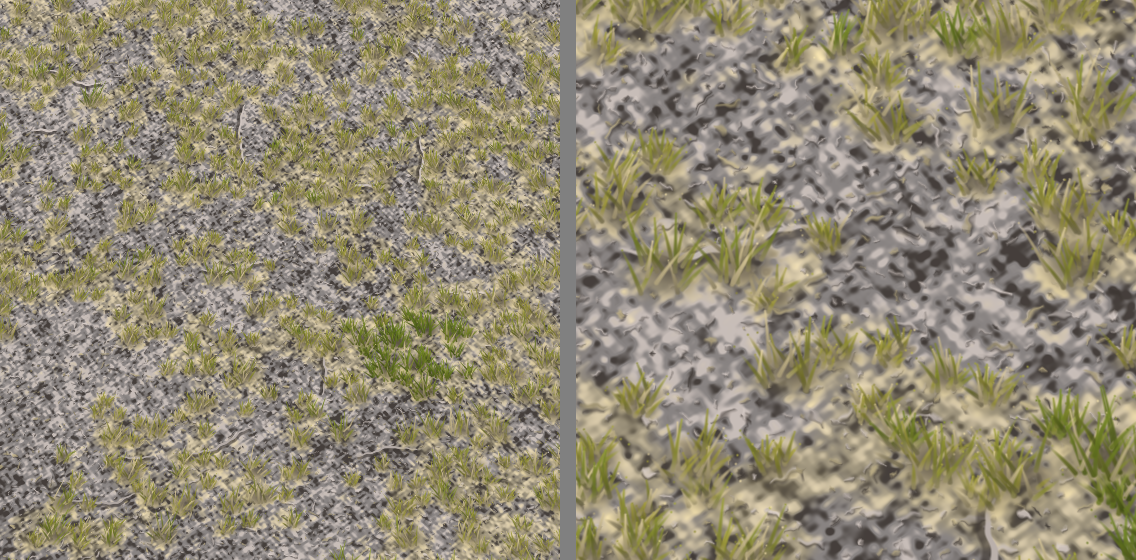
Left, the full canvas; right, a detail of the centre.
This texture is drawn by a three.js fragment shader. Its source:

```glsl
// Dry grey gravel slope with clumps of yellow-green grass, straw, litter and pale twigs.
// Streaky noise makes the soil; jittered grids scatter chips and dense fans of blades over
// it, in a plane that is compressed towards the top like a tilted hillside.
#define TUFT_CELLS 15.0
#define COVER 0.8
#define BLADES 20
#define TWIGS 13
#define GRAIN 210.0
#define CONTRAST 1.25
#define STRAW_LITTER 0.6
#define LUSH_SPOT vec2(0.28, 0.40)
#define BARE_SPOT vec2(-0.54, 0.27)

varying vec2 vUv;

const vec3 SHADE = vec3(0.24, 0.215, 0.20);
const vec3 SOIL = vec3(0.535, 0.515, 0.51);
const vec3 PALE = vec3(0.78, 0.74, 0.72);
const vec3 STRAW = vec3(0.70, 0.645, 0.49);
const vec3 OLIVE = vec3(0.54, 0.52, 0.20);
const vec3 GREEN = vec3(0.36, 0.44, 0.11);

float hash(vec2 p) {
  return fract(sin(dot(p, vec2(127.1, 311.7))) * 43758.545);
}

vec2 hash2(vec2 p) {
  return vec2(hash(p), hash(p + 37.3));
}

float noise(vec2 p) {
  vec2 i = floor(p), f = fract(p);
  f = f * f * (3.0 - 2.0 * f);
  return mix(mix(hash(i), hash(i + vec2(1, 0)), f.x),
             mix(hash(i + vec2(0, 1)), hash(i + vec2(1, 1)), f.x), f.y);
}

vec2 turn(vec2 p, float a) {
  return vec2(cos(a) * p.x + sin(a) * p.y, cos(a) * p.y - sin(a) * p.x);
}

float lushness(vec2 q) {
  return 1.0 - smoothstep(0.05, 0.17, length((q - LUSH_SPOT) * vec2(0.85, 1.4)));
}

// Chance of vegetation: ragged bands down the slope, one bare corner
float cover(vec2 q) {
  vec2 slope = turn(q, -0.65);
  float n = 0.5 * noise(slope * vec2(5.0, 10.0) + 4.0) + 0.5 * noise(q * 17.0 + 9.0);
  n -= 0.4 * (1.0 - smoothstep(0.05, 0.38, length(q - BARE_SPOT)));
  return smoothstep(0.25, 0.68, n + 0.8 * lushness(q));
}

// Crossing streaks and grains, centred on zero
float grit(vec2 q) {
  float a = noise(turn(q, 0.6) * GRAIN * vec2(0.5, 1.1));
  float b = noise(turn(q, -0.8) * GRAIN * vec2(0.45, 1.0) + 31.0);
  float c = noise(turn(q, 0.3) * GRAIN * 0.35 + 17.0);
  return 0.75 * (a + b - 1.0) + 0.4 * (c - 0.5);
}

// Gravel with broad tone and scattered dead straw
vec3 ground(vec2 q, float grain) {
  float broad = noise(q * 8.0 + 2.0) + noise(turn(q, 0.5) * 27.0) - 1.0;
  float tone = CONTRAST * grain + 0.35 * broad;
  vec3 col = mix(SOIL, PALE, smoothstep(-0.08, 0.5, tone));
  col = mix(col, SHADE, 0.9 * smoothstep(0.1, 0.65, -tone));
  float litter = 0.5 * cover(q) + 0.5 * noise(turn(q, 0.9) * 42.0 + 5.0) + 0.35 * grain;
  vec3 straw = STRAW * (1.0 + 0.6 * grain + 0.12 * broad);
  return mix(col, straw, STRAW_LITTER * smoothstep(0.45, 0.8, litter));
}

// Stones and splinters: ragged tapered strokes, each shaded to the lower right
vec3 chips(vec3 col, vec2 q, float cells) {
  vec2 p = q * cells;
  vec2 rag = 0.22 * vec2(noise(p * 4.0) - 0.5, noise(p * 4.0 + 19.0) - 0.5);
  for (int j = -1; j <= 1; j++)
  for (int i = -1; i <= 1; i++) {
    vec2 id = floor(p) + vec2(i, j);
    vec2 r = hash2(id + cells), s = hash2(id + cells + 5.7);
    if (s.x > 0.45) continue;
    vec2 d = p + rag - id - 0.2 - 0.6 * r;
    float a = 6.283 * s.y, size = 0.1 + 0.45 * r.x * r.x;
    vec2 axis = vec2(cos(a), 0.7 * sin(a)) * size;
    vec2 e = d - vec2(0.07, -0.12);
    float t = clamp(dot(d, axis) / dot(axis, axis), -1.0, 1.0);
    float u = clamp(dot(e, axis) / dot(axis, axis), -1.0, 1.0);
    float w = mix(0.15, 0.05, r.x) * (1.0 - 0.5 * abs(t)), soft = 0.0016 * cells;
    vec3 tint = mix(PALE, STRAW, step(0.7, r.y)) * (0.85 + 0.3 * s.y);
    tint = mix(tint, SHADE, step(0.36, s.x));
    float shadow = 1.0 - smoothstep(w - soft, w + soft, length(e - axis * u));
    float chip = 1.0 - smoothstep(w - soft, w + soft, length(d - axis * t));
    col = mix(mix(col, SHADE, 0.55 * shadow), tint, 0.8 * chip);
  }
  return col;
}

// Bent pale sticks, mostly lying down the slope
vec3 twigs(vec3 col, vec2 uv) {
  for (int n = 0; n < TWIGS; n++) {
    vec2 r = hash2(vec2(n, 3.1)), s = hash2(vec2(n, 8.6));
    float reach = 0.02 + 0.065 * s.y * s.y;
    vec2 d = turn(uv - r, -0.6 + 2.2 * (s.x - 0.5));
    d.y += 0.1 * reach * sin(d.x / reach * 3.0 + 6.0 * r.x) + 0.005 * noise(d.xx * 70.0 + r);
    float w = 0.0023 * (1.0 - 0.6 * abs(d.x) / reach);
    float ends = 1.0 - smoothstep(reach - 0.004, reach, abs(d.x));
    float under = 1.0 - smoothstep(w, w + 0.003, abs(d.y + 0.004));
    float stick = 1.0 - smoothstep(w - 0.001, w + 0.001, abs(d.y));
    col = mix(col, SHADE, 0.6 * under * ends);
    col = mix(col, PALE * (0.85 + 0.25 * r.y), stick * ends);
  }
  return col;
}

// Fans of thin blades on a straw foot, painted from the far rows to the near ones
vec3 tufts(vec3 col, vec2 q, float cells, float grain) {
  vec2 p = q * cells;
  for (int j = 1; j >= -1; j--)
  for (int i = -1; i <= 1; i++) {
    vec2 id = floor(p) + vec2(i, j);
    vec2 r = hash2(id + cells), root = id + 0.15 + 0.7 * r;
    vec2 d = p - root;
    if (dot(d, d) > 1.3 || hash(id + 2.9) > COVER * cover(root / cells)) continue;
    float lush = lushness(root / cells);
    float vigour = clamp(0.8 * r.x * r.y + 0.75 * lush, 0.0, 1.0);
    float foot = length((d + vec2(0.0, 0.05)) * vec2(1.0, 1.4)) - 0.35 * grain;
    col = mix(col, STRAW * (0.95 + 0.6 * grain), 0.7 * (1.0 - smoothstep(0.15, 0.55, foot)));
    float dark = length((d - vec2(0.1, 0.04)) * vec2(1.0, 1.3)) - 0.3 * grain;
    col = mix(col, SHADE, (0.5 + 0.2 * lush) * (1.0 - smoothstep(0.05, 0.38, dark)));
    for (int k = 0; k < BLADES; k++) {
      vec2 h = hash2(id + 0.37 * float(k) + 11.0);
      float pick = hash(h * 9.0), lean = 1.5 * (h.x - 0.5) + 0.7 * (pick - 0.5);
      vec2 tip = (0.2 + 0.36 * h.y + 0.28 * vigour) * vec2(sin(lean), cos(lean));
      vec2 e = d - vec2(0.55 * (pick - 0.5), 0.4 * (fract(h.y * 7.0) - 0.6));
      float t = clamp(dot(e, tip) / dot(tip, tip), 0.0, 1.0);
      float dist = length(e - tip * t - vec2(0.1 * lean * t * t, 0.0));
      float w = 0.0017 * cells * (1.0 - 0.65 * t), soft = 0.0011 * cells;
      vec3 leaf = mix(OLIVE, GREEN, clamp(vigour + 0.6 * (h.y - 0.5), 0.0, 1.0));
      float fresh = smoothstep(-0.15, 0.4, t + lush) * step(0.3 - 0.25 * lush, fract(pick * 5.0));
      leaf = mix(STRAW, leaf, fresh) * (0.62 + 0.4 * t + 0.4 * h.x);
      col = mix(col, leaf, 0.85 * (1.0 - smoothstep(w - soft, w + soft, dist)));
    }
  }
  return col;
}

void main() {
  vec2 q = vec2((vUv.x - 0.5) * (1.0 + 0.5 * vUv.y), vUv.y * (1.0 + 0.25 * vUv.y));
  float grain = grit(q);
  vec3 col = ground(q, grain);
  col = chips(col, q, 92.0);
  col = chips(col, q, 44.0);
  col = twigs(col, vUv);
  col = tufts(col, q, TUFT_CELLS * 1.6, grain);
  col = tufts(col, q, TUFT_CELLS, grain);
  gl_FragColor = vec4(col, 1.0);
}
```
